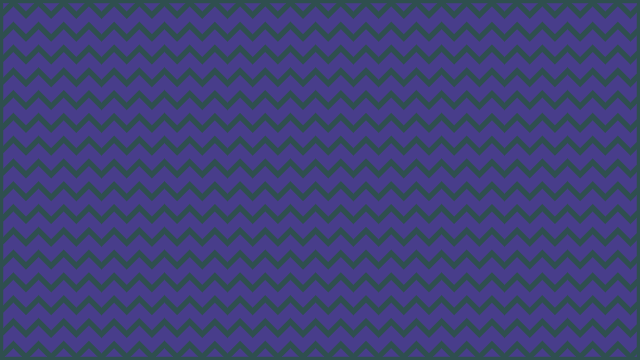
Write a Shadertoy shader that draws this pattern.

```glsl
// Flat chevron stripes in slate green on indigo, enclosed by a thin slate frame.

// Lengths are fractions of the canvas height.
const float UNIT         = 1.0 / 288.0;
const vec2  PERIOD       = vec2(20.15, 18.23) * UNIT; // zigzag width, row spacing
const vec2  PHASE        = vec2(-3.5, 9.25) * UNIT;   // a peak and row, from the center
const float RISE         = 10.07 * UNIT;              // centerline height, valley to peak
const float STROKE_WIDTH = 4.3 * UNIT;                // measured across the stroke
const float FRAME_WIDTH  = 2.6 * UNIT;

const vec3 GROUND_COLOR = vec3(0.282, 0.239, 0.545);
const vec3 LINE_COLOR   = vec3(0.184, 0.310, 0.310);

// Signed offset to the nearest multiple of the period.
float repeatCentered(float x, float period) {
    return x - period * floor(x / period + 0.5);
}

// Signed distance to stacked zigzag strokes with mitered tips.
float chevronDistance(vec2 p) {
    float slope = 2.0 * RISE / PERIOD.x;
    float zigzag = 0.5 * RISE - slope * abs(repeatCentered(p.x, PERIOD.x));
    float rowOffset = repeatCentered(p.y - zigzag, PERIOD.y);
    return abs(rowOffset) / sqrt(1.0 + slope * slope) - 0.5 * STROKE_WIDTH;
}

// Signed distance to the frame, negative inside its band.
float frameDistance(vec2 p, vec2 halfSize) {
    vec2 inset = halfSize - abs(p);
    return min(inset.x, inset.y) - FRAME_WIDTH;
}

// Edge coverage over one output pixel.
float coverage(float distanceToShape, float pixel) {
    return clamp(0.5 - distanceToShape / pixel, 0.0, 1.0);
}

void mainImage(out vec4 fragColor, in vec2 fragCoord) {
    float pixel = 1.0 / iResolution.y;
    vec2 halfSize = 0.5 * iResolution.xy * pixel;
    vec2 p = fragCoord * pixel - halfSize;

    // Merge stripes and frame into one ink mask.
    float stripes = coverage(chevronDistance(p - PHASE), pixel);
    float frame = coverage(frameDistance(p, halfSize), pixel);
    float ink = max(stripes, frame);

    fragColor = vec4(mix(GROUND_COLOR, LINE_COLOR, ink), 1.0);
}
```
